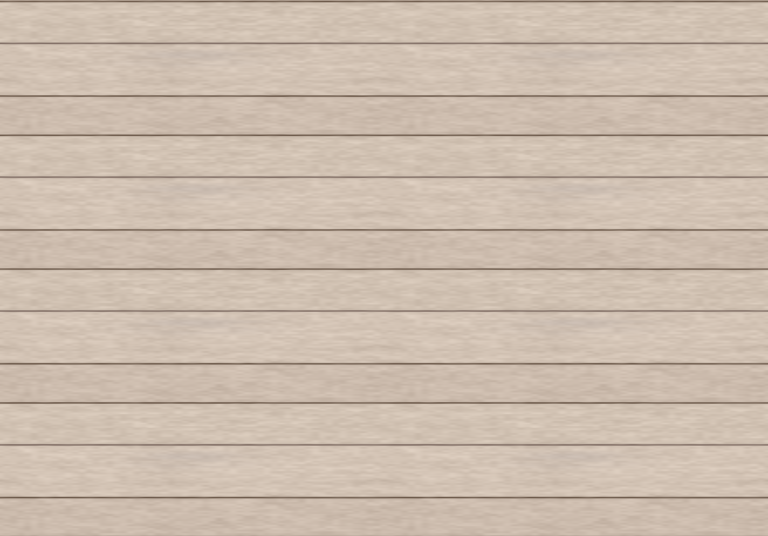
Reproduce this texture procedurally as a Shadertoy shader.

```glsl
// Pale horizontal wood planks: a tile of three boards, repeated across and down.
// Stretched wrapping noise forms the grain, faint ellipses form growth rings,
// and each tile row shifts its grey weathering a little.
#define TILES vec2(2.0, 4.005)
#define TOP_OFFSET 0.011
#define SEAM_UPPER 0.313
#define SEAM_LOWER 0.707
#define SEAM_HALF_WIDTH 0.006
#define GRAIN_STRENGTH 0.13
#define RING_STRENGTH 0.007
#define STAIN_STRENGTH 0.42
#define ROW_VARIATION 0.004

const vec3 BOARD_TOP = vec3(0.820, 0.760, 0.700);
const vec3 BOARD_MIDDLE = vec3(0.826, 0.764, 0.706);
const vec3 BOARD_BOTTOM = vec3(0.800, 0.735, 0.678);
const vec3 STAIN = vec3(0.735, 0.695, 0.680);
const vec3 SEAM_DARK = vec3(0.42, 0.345, 0.285);
const vec3 SEAM_SOFT = vec3(0.50, 0.425, 0.390);

float hash(vec2 p) {
    vec3 q = fract(vec3(p.xyx) * 0.1031);
    q += dot(q, q.yzx + 33.33);
    return fract((q.x + q.y) * q.z);
}

// Value noise that wraps along x after cells.x cells
float wrapNoise(vec2 tilePos, vec2 cells, float seed) {
    vec2 p = tilePos * cells;
    vec2 i = floor(p), f = fract(p);
    f = f * f * (3.0 - 2.0 * f);
    float x0 = mod(i.x, cells.x), x1 = mod(i.x + 1.0, cells.x);
    float y = i.y + seed;
    return mix(mix(hash(vec2(x0, y)), hash(vec2(x1, y)), f.x),
               mix(hash(vec2(x0, y + 1.0)), hash(vec2(x1, y + 1.0)), f.x), f.y);
}

// Streaks down to short fine fibres, the finest strongest, centred on zero
float woodGrain(vec2 p, float seed) {
    float sum = 0.0, weight = 0.17;
    vec2 cells = vec2(7.0, 23.0);
    for (int k = 0; k < 4; k++) {
        sum += weight * (wrapNoise(p, cells, seed + 131.0 * float(k)) - 0.5);
        cells *= vec2(2.0, 1.5);
        weight *= 1.25;
    }
    return sum;
}

// Offset along x to the nearest repeat of a centre
float wrapOffset(float x, float centre) {
    return fract(x - centre + 0.5) - 0.5;
}

float seamMask(float offset, float pixel) {
    float blur = 0.8 * pixel;
    return 1.0 - smoothstep(SEAM_HALF_WIDTH - blur, SEAM_HALF_WIDTH + blur, abs(offset));
}

void mainImage(out vec4 fragColor, in vec2 fragCoord) {
    vec2 uv = fragCoord / iResolution.xy;
    vec2 p = vec2(uv.x, 1.0 - uv.y) * TILES - vec2(0.0, TOP_OFFSET);
    float row = floor(p.y);
    float pixel = TILES.y / iResolution.y;
    p.y = fract(p.y);

    // Boards, each with its own tone and grain
    float inMiddle = step(SEAM_UPPER, p.y), inBottom = step(SEAM_LOWER, p.y);
    float inStained = inMiddle - inBottom;
    float board = inMiddle + inBottom;
    vec3 color = mix(mix(BOARD_TOP, BOARD_MIDDLE, inMiddle), BOARD_BOTTOM, inBottom);
    float grain = woodGrain(p, board * 47.0);
    color += GRAIN_STRENGTH * grain * vec3(1.0, 1.04, 1.06);
    color += ROW_VARIATION * (hash(vec2(row + 9.0, board)) - 0.5);

    // Flattened growth rings on the top board
    float ringX = wrapOffset(p.x, 0.56);
    float ringRadius = length(vec2(ringX * 0.22, p.y - 0.27));
    float rings = sin(190.0 * ringRadius + 6.0 * grain);
    color += RING_STRENGTH * rings * (1.0 - inMiddle) * smoothstep(0.5, 0.2, abs(ringX));

    // Thin warm band low on the middle board
    float bandOffset = (p.y - 0.60) / 0.022;
    float band = exp(-bandOffset * bandOffset) * inStained;
    color -= 0.020 * band * (0.4 + wrapNoise(p, vec2(9.0, 30.0), 71.0));

    // Grey weathering, wider in some rows
    float spread = 0.12 + 0.07 * hash(vec2(row + 5.0, 3.0));
    float shift = 0.04 * (hash(vec2(row + 2.0, 8.0)) - 0.5);
    vec2 stainPos = vec2(wrapOffset(p.x, 0.49 + shift) / spread, (p.y - 0.42) / 0.06);
    float streaks = smoothstep(0.2, 0.8, wrapNoise(p, vec2(9.0, 46.0), 19.0));
    float stain = exp(-dot(stainPos, stainPos)) * inStained * (0.3 + 0.7 * streaks);
    color = mix(color, STAIN, STAIN_STRENGTH * stain);

    // Seams: dark gap, soft shade around it, uneven wear along it
    float outer = p.y - step(0.5, p.y);
    float upper = p.y - SEAM_UPPER, lower = p.y - SEAM_LOWER;
    float nearest = min(abs(outer), min(abs(upper), abs(lower)));
    color *= 1.0 - 0.08 * exp(-nearest / 0.009);
    float wear = 0.74 + 0.26 * wrapNoise(vec2(p.x, board), vec2(34.0, 1.0), 11.0 + row);
    color = mix(color, SEAM_DARK, wear * max(seamMask(outer, pixel), seamMask(lower, pixel)));
    color = mix(color, SEAM_SOFT, wear * seamMask(upper, pixel));

    fragColor = vec4(clamp(color, 0.0, 1.0), 1.0);
}
```
